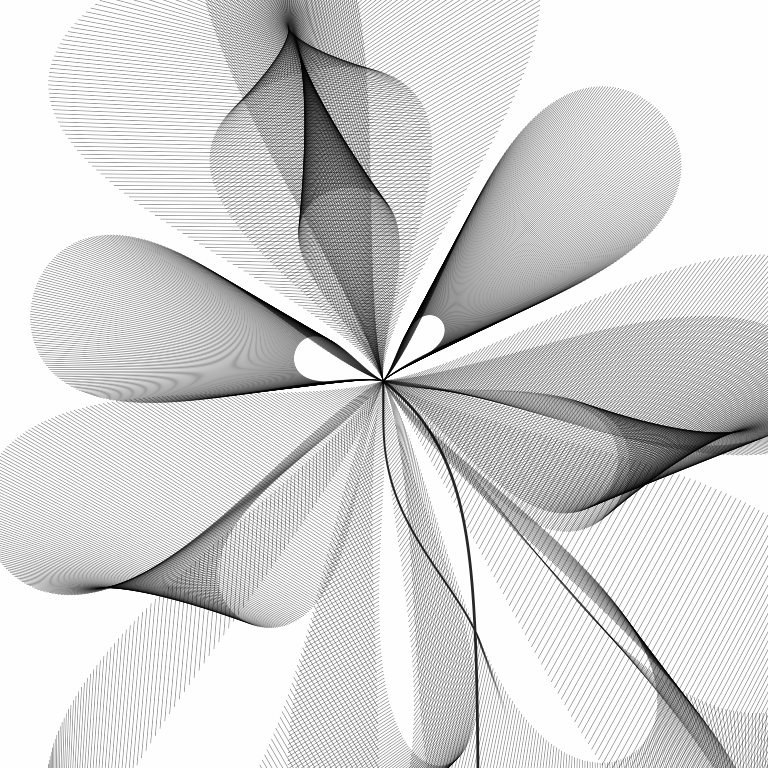
Give the GLSL for this background, as a WebGL 2 fragment shader.

```glsl
#version 300 es
precision highp float;
// A flower of fine black threads on white. Every petal strings straight lines
// between two teardrop loops that share the flower's heart; where neighbouring
// threads cross or run side by side they gather into dark envelopes.

uniform vec2 u_resolution;
out vec4 outColor;

const float TAU = 6.2831853;
const int THREADS = 300;

// Point on a teardrop loop with its cusp at the origin; turn = (cos, sin)
vec2 teardrop(vec2 tip, float width, vec2 turn) {
    float reach = 0.5 - 0.5 * turn.x;
    vec2 side = normalize(vec2(-tip.y, tip.x));
    return reach * (tip + width * turn.y * side);
}

float segmentDistance(vec2 p, vec2 a, vec2 b) {
    vec2 ab = b - a;
    float h = clamp(dot(p - a, ab) / max(dot(ab, ab), 1e-9), 0.0, 1.0);
    return length(p - a - h * ab);
}

// Light left after the threads of one petal; a negative width reverses a loop
float petal(vec2 p, vec2 tipA, float widthA, vec2 tipB, float widthB) {
    // Skip pixels outside the bounding box
    float pad = 0.68 * max(abs(widthA), abs(widthB)) + 0.005;
    vec2 low = min(vec2(0.0), min(tipA, tipB)) - pad;
    vec2 high = max(vec2(0.0), max(tipA, tipB)) + pad;
    if (any(lessThan(p, low)) || any(greaterThan(p, high))) return 1.0;

    float scale = min(u_resolution.x, u_resolution.y);
    float angle = TAU / float(THREADS);
    mat2 turnStep = mat2(cos(angle), sin(angle), -sin(angle), cos(angle));
    vec2 turn = vec2(cos(0.5 * angle), sin(0.5 * angle));
    float light = 1.0;
    for (int i = 0; i < THREADS; i++) {
        vec2 a = teardrop(tipA, widthA, turn);
        vec2 b = teardrop(tipB, widthB, turn);
        float d = segmentDistance(p, a, b);
        light *= 1.0 - 0.48 * clamp(0.5 + (0.0004 - d) * scale, 0.0, 1.0);
        turn = turnStep * turn;
    }
    return light;
}

// Smooth stroke along the zero line of a field
float stroke(float field, float halfWidth, float scale) {
    float slope = length(vec2(dFdx(field), dFdy(field))) * scale;
    float d = abs(field) / max(slope, 1e-4);
    return clamp(0.5 + (halfWidth - d) * scale, 0.0, 1.0);
}

void main() {
    float scale = min(u_resolution.x, u_resolution.y);
    vec2 p = (gl_FragCoord.xy - 0.5 * u_resolution) / scale - vec2(-0.001, 0.004);

    // Two dark stems swaying down from the heart
    float drop = max(-p.y, 0.0);
    float swayA = 0.37 * drop * smoothstep(0.04, 0.34, drop);
    float swayB = 0.124 * (1.0 - exp(-drop / 0.098));
    float stemA = stroke(p.x - swayA, 0.0013, scale) * smoothstep(0.45, 0.33, drop);
    float stemB = stroke(p.x - swayB, 0.0018, scale);
    float stems = max(stemA, stemB) * step(p.y, 0.0);
    float light = 1.0 - 0.85 * stems;

    // Upper petal with crossing threads, and the band inside it
    light *= petal(p, vec2(-0.155, 0.592), 0.503, vec2(-0.109, 0.401), -0.224);
    light *= petal(p, vec2(-0.185, 0.700), 0.150, vec2(-0.060, 0.250), -0.100);

    // Two long petals whose threads run along their edges
    light *= petal(p, vec2(0.358, 0.352), 0.164, vec2(0.074, 0.081), 0.033);
    light *= petal(p, vec2(-0.456, 0.109), 0.164, vec2(-0.115, 0.039), 0.044);

    // Side petals
    light *= petal(p, vec2(0.640, 0.045), 0.200, vec2(0.312, -0.146), -0.130);
    light *= petal(p, vec2(0.560, 0.000), 0.130, vec2(0.300, -0.130), 0.110);
    light *= petal(p, vec2(-0.514, -0.208), 0.180, vec2(-0.182, -0.312), -0.111);
    light *= petal(p, vec2(0.586, -0.382), 0.195, vec2(0.482, -0.677), -0.091);

    // Lower petals, open in the middle
    light *= petal(p, vec2(0.324, -0.486), 0.141, vec2(0.391, -0.833), 0.313);
    light *= petal(p, vec2(-0.387, -0.632), 0.195, vec2(-0.300, -1.000), 0.300);
    light *= petal(p, vec2(-0.056, -0.622), 0.124, vec2(0.078, -0.501), 0.090);

    outColor = vec4(vec3(0.995 * light), 1.0);
}
```
